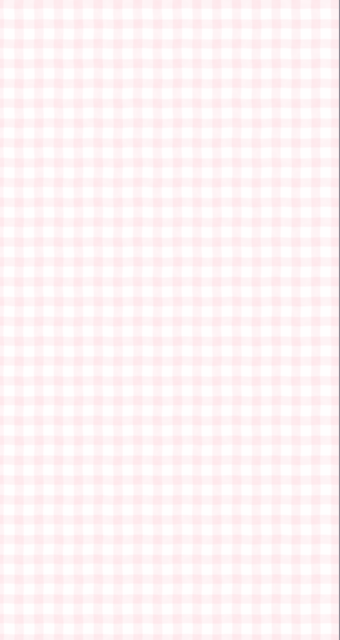
Reproduce this pattern procedurally as a Shadertoy shader.

```glsl
// Pale pink gingham: soft translucent stripes cross on a near-white ground,
// deepening where they overlap. Each axis is a repeated band distance; layered
// sines waver the edges and cellular noise gives the dye a faint mottling.

#define REPEATS vec2(17.18, 32.27)   // checks across and down
#define PHASE vec2(-0.04, 0.206)     // first stripe centre, from the top left
#define STRIPE_WIDTH 0.46            // share of one check
#define EDGE_SOFTNESS 0.045
#define WAVER 0.010
#define MOTTLE 0.10
#define GROUND vec3(1.0, 0.996, 0.996)
#define SINGLE_TINT vec3(0.998, 0.955, 0.962)
#define CROSS_TINT vec3(0.995, 0.916, 0.930)
#define BORDER_COLOUR vec3(0.56, 0.54, 0.58)
#define BORDER_WIDTH 0.0035          // share of the canvas width

vec2 hash2(vec2 p) {
    vec3 q = fract(p.xyx * vec3(0.1031, 0.1030, 0.0973));
    q += dot(q, q.yzx + 33.33);
    return fract((q.xx + q.yz) * q.zy);
}

// Distance to the nearest scattered point
float cellNoise(vec2 p) {
    vec2 cell = floor(p), local = fract(p);
    float nearest = 2.0;
    for (int y = -1; y <= 1; y++)
        for (int x = -1; x <= 1; x++) {
            vec2 offset = vec2(x, y);
            vec2 toPoint = offset + hash2(cell + offset) - local;
            nearest = min(nearest, dot(toPoint, toPoint));
        }
    return sqrt(nearest);
}

// Slight sideways drift of the stripe edges
vec2 edgeWaver(vec2 p) {
    return WAVER * (sin(p.yx * 2.7 + 1.3) + 0.6 * sin(p.yx * 6.1 + p * 0.8));
}

// Coverage of the vertical (x) and horizontal (y) stripes
vec2 stripes(vec2 p, vec2 pixel) {
    vec2 fromCentre = abs(fract(p + 0.5) - 0.5);
    vec2 blur = max(vec2(EDGE_SOFTNESS), pixel);
    float halfWidth = 0.5 * STRIPE_WIDTH;
    return 1.0 - smoothstep(halfWidth - blur, halfWidth + blur, fromCentre);
}

void mainImage(out vec4 fragColor, in vec2 fragCoord) {
    vec2 uv = fragCoord / iResolution.xy;
    vec2 checks = vec2(uv.x, 1.0 - uv.y) * REPEATS - PHASE;
    vec2 pixel = REPEATS / iResolution.xy;

    // Woven bands with one or two layers of dye
    vec2 band = stripes(checks + edgeWaver(checks), pixel);
    float crossing = band.x * band.y;
    float single = band.x + band.y - 2.0 * crossing;
    vec3 dye = single * (GROUND - SINGLE_TINT) + crossing * (GROUND - CROSS_TINT);

    // Uneven uptake of the dye
    float uptake = 1.0 + MOTTLE * (1.0 - 2.0 * cellNoise(checks * 2.3));
    vec3 colour = GROUND - dye * uptake;

    // Thin dark line along the right side
    float pixelWidth = 1.0 / iResolution.x;
    float border = smoothstep(-0.5, 0.5, (uv.x - 1.0 + BORDER_WIDTH) / pixelWidth);
    colour = mix(colour, BORDER_COLOUR, border);

    fragColor = vec4(colour, 1.0);
}
```
